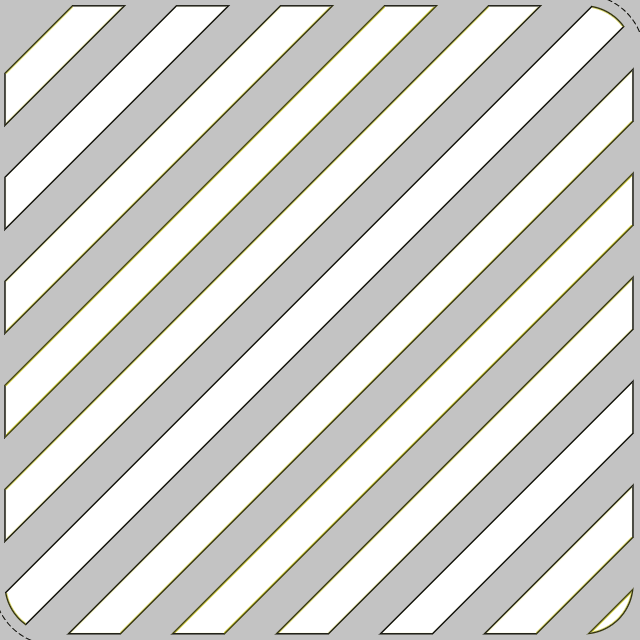
Give the GLSL for this pattern, as a WebGL 1 fragment shader.

```glsl
precision highp float;
// Diagonal white stripes on grey, clipped to a rounded square and outlined.
// Stripe and box distances are intersected; a yellow fringe beside the dark
// outline swells and fades from edge to edge, and two corners carry dashed arcs.

uniform vec2 u_resolution;

const float PERIOD = 0.1625;       // stripe repeat along x - y
const float FIRST_EDGE = 0.1224;   // first stripe edge, from the top left
const vec2 BOX_CENTER = vec2(0.4984, 0.5003);
const float BOX_HALF = 0.4906;
const float BOX_RADIUS = 0.0775;
const float ARC_OFFSET = 0.0176;
const float LINE_HALF = 0.0011;
const float FRINGE_HALF = 0.0008;

const vec3 GREY = vec3(0.765);
const vec3 WHITE = vec3(1.0);
const vec3 INK = vec3(0.04, 0.04, 0.02);
const vec3 OLIVE = vec3(0.28, 0.28, 0.06);
const vec3 YELLOW = vec3(0.82, 0.80, 0.16);

// Antialiased coverage of the region where dist is negative.
float coverage(float dist, float pixel) {
  return clamp(0.5 - dist / pixel, 0.0, 1.0);
}

float roundedBox(vec2 p, float halfSize, float radius) {
  vec2 q = abs(p) - (halfSize - radius);
  return length(max(q, 0.0)) + min(max(q.x, q.y), 0.0) - radius;
}

// Signed distance to stripes that fill half of each period.
float stripes(float along, float period) {
  float t = mod(along + 0.25 * period, period);
  return (abs(t - 0.5 * period) - 0.25 * period) * 0.70711;
}

// Fringe strength repeats every eight stripe edges.
float edgeFringe(float along, float period) {
  float edge = floor(2.0 * along / period + 0.5);
  return 0.5 - 0.5 * cos(6.28319 * (edge - 2.5) / 8.0);
}

// Rounded corners are yellower than the straight sides.
float boxFringe(vec2 p, float halfSize, float radius) {
  vec2 q = abs(p) - (halfSize - radius);
  return mix(0.08, 0.7, step(0.0, min(q.x, q.y)));
}

// Dashed line in the top right and bottom left corners.
float cornerArc(vec2 p, float boxDist, float pixel) {
  float line = coverage(abs(boxDist - ARC_OFFSET) - 0.0008, pixel);
  float dash = abs(fract((abs(p.x) - abs(p.y)) / 0.018) - 0.5) - 0.34;
  return line * coverage(dash * 0.018, pixel) * step(0.0, p.x * p.y);
}

void main() {
  float pixel = 1.0 / min(u_resolution.x, u_resolution.y);
  vec2 uv = gl_FragCoord.xy / u_resolution;
  vec2 p = uv - BOX_CENTER;
  float along = uv.x + 1.0 - uv.y - FIRST_EDGE;

  float stripeDist = stripes(along, PERIOD);
  float boxDist = roundedBox(p, BOX_HALF, BOX_RADIUS);
  float shape = max(stripeDist, boxDist);
  float onStripeEdge = step(boxDist, stripeDist);
  float fringe = mix(boxFringe(p, BOX_HALF, BOX_RADIUS),
                     edgeFringe(along, PERIOD), onStripeEdge);

  // Fill, then the yellow band inside the edge, then the dark outline.
  vec3 color = mix(GREY, WHITE, coverage(shape, pixel));
  float band = coverage(abs(shape + 0.0016) - FRINGE_HALF, pixel);
  color = mix(color, YELLOW, band * fringe);
  float outline = coverage(abs(shape) - LINE_HALF, pixel);
  color = mix(color, mix(INK, OLIVE, fringe), outline);

  color = mix(color, INK, cornerArc(p, boxDist, pixel));
  gl_FragColor = vec4(color, 1.0);
}
```
